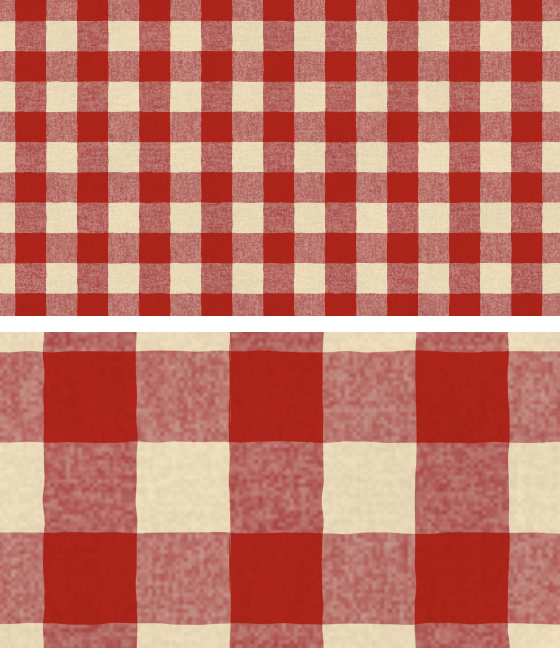
Top, the full canvas; bottom, a detail of the centre.
Give the GLSL for this pattern, as a Shadertoy shader.

```glsl
// Red and cream gingham cloth with a fine, slightly uneven woven grain.

// Lengths are in canvas heights.
const vec2 PERIOD = vec2(0.1962, 0.1916);       // one red plus one cream stripe
const vec2 FIRST_STRIPE = vec2(0.1463, 0.0713); // left and lower edge of a red stripe
const float EDGE_WOBBLE = 0.0012;
const float EDGE_SOFTNESS = 0.0008;

const vec3 CREAM = vec3(0.912, 0.850, 0.720);
const vec3 RED = vec3(0.670, 0.140, 0.100);
const vec3 WARP_BLUSH = vec3(0.708, 0.402, 0.380); // red warp over cream weft
const vec3 WEFT_BLUSH = vec3(0.730, 0.458, 0.430); // cream warp over red weft

const float THREADS = 210.0;      // threads per canvas height
const float SLUB_LENGTH = 7.0;    // streak length in threads
const float PLAIN_GRAIN = 0.045;
const float BLUSH_GRAIN = 0.22;
const float PATCH_SHADE = 0.015;

float hash(vec2 cell) {
    vec3 p = fract(vec3(cell.xyx) * 0.1031);
    p += dot(p, p.yzx + 33.33);
    return fract((p.x + p.y) * p.z);
}

// Smooth value noise in -1..1
float noise(vec2 p) {
    vec2 cell = floor(p);
    vec2 f = fract(p);
    f = f * f * (3.0 - 2.0 * f);
    float low = mix(hash(cell), hash(cell + vec2(1.0, 0.0)), f.x);
    float high = mix(hash(cell + vec2(0.0, 1.0)), hash(cell + 1.0), f.x);
    return 2.0 * mix(low, high, f.y) - 1.0;
}

// Coverage of the red stripes along each axis
vec2 stripes(vec2 p, float pixel) {
    vec2 phase = (p - FIRST_STRIPE) / PERIOD;
    vec2 fromCentre = abs(fract(phase + 0.25) - 0.5) * PERIOD;
    float blur = max(0.6 * pixel, EDGE_SOFTNESS);
    return smoothstep(-blur, blur, fromCentre - 0.25 * PERIOD);
}

// Threads that thicken and thin, plus the bumps where they cross
float weave(vec2 p, float warpShare) {
    vec2 t = p * THREADS;
    float warpSlub = noise(t * vec2(1.0, 1.0 / SLUB_LENGTH));
    float weftSlub = noise(t * vec2(1.0 / SLUB_LENGTH, 1.0) + 57.0);
    float bumps = noise(t * 1.15 + 131.0);
    return 0.45 * mix(weftSlub, warpSlub, warpShare) + 0.6 * bumps;
}

void mainImage(out vec4 fragColor, in vec2 fragCoord) {
    float pixel = 1.0 / iResolution.y;
    vec2 p = fragCoord * pixel;

    // Stripes with edges that waver along the threads
    vec2 wobble = vec2(noise(vec2(p.y * 45.0, 3.0 + floor(p.x * 12.0))),
                       noise(vec2(p.x * 45.0, 91.0 + floor(p.y * 12.0))));
    vec2 band = stripes(p + EDGE_WOBBLE * wobble, pixel);

    // Four dyed combinations of warp and weft
    vec3 cloth = mix(mix(CREAM, WARP_BLUSH, band.x),
                     mix(WEFT_BLUSH, RED, band.x), band.y);

    // Grain shows most where red and cream threads cross
    float blush = abs(band.x - band.y);
    float grain = weave(p, mix(0.35, 0.65, band.y));
    cloth += (CREAM - RED) * grain * BLUSH_GRAIN * blush;
    cloth *= 1.0 + PLAIN_GRAIN * grain * (1.0 - blush);

    // Faint uneven dye over the whole cloth
    cloth *= 1.0 + PATCH_SHADE * noise(p * 9.0 + 17.0);

    fragColor = vec4(clamp(cloth, 0.0, 1.0), 1.0);
}
```
